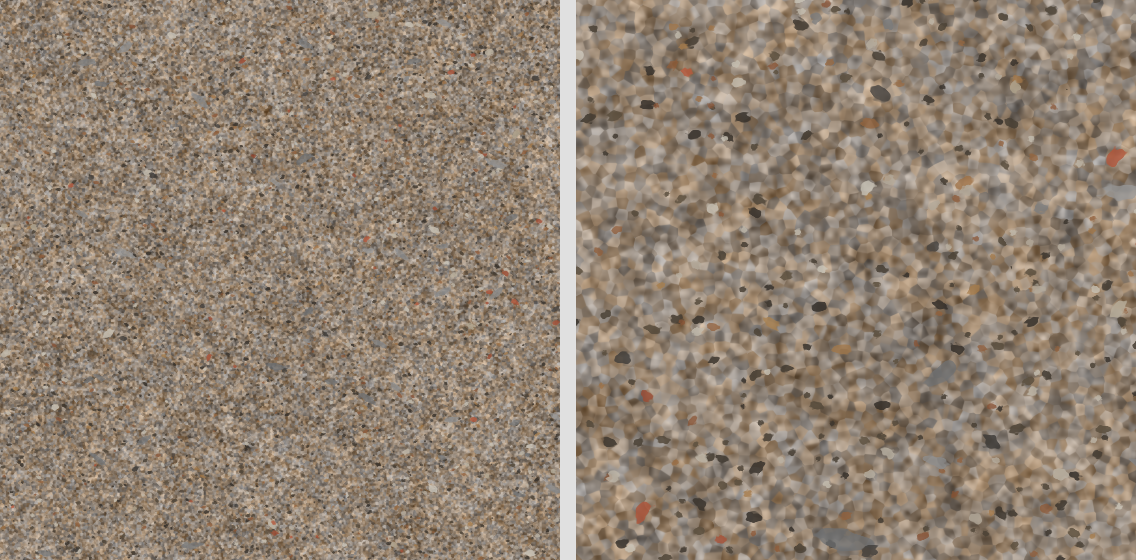
Left, the full canvas; right, a detail of the centre.
Reproduce this texture procedurally as a WebGL 2 fragment shader.

```glsl
#version 300 es
precision highp float;
// Fine brown sandy stone: packed tiny grains with scattered dark, rusty, pale and slate pebbles.

uniform vec2 u_resolution;
out vec4 fragColor;

// Integer hash giving three values in 0..1 for a cell and a seed
vec3 hash3(vec2 cell, float seed) {
  uvec3 v = uvec3(ivec3(vec3(cell, seed) + 1000.0));
  v = v * 1664525u + 1013904223u;
  v.x += v.y * v.z; v.y += v.z * v.x; v.z += v.x * v.y;
  v ^= v >> 16u;
  v.x += v.y * v.z; v.y += v.z * v.x; v.z += v.x * v.y;
  return vec3(v >> 8u) / 16777216.0;
}

// Smooth value noise centred on zero
float noise(vec2 p, float seed) {
  vec2 i = floor(p), f = fract(p);
  f = f * f * (3.0 - 2.0 * f);
  float bottom = mix(hash3(i, seed).x, hash3(i + vec2(1, 0), seed).x, f.x);
  float top = mix(hash3(i + vec2(0, 1), seed).x, hash3(i + vec2(1, 1), seed).x, f.x);
  return mix(bottom, top, f.y) - 0.5;
}

// Packed grains: softly separated cells, returns tone (x) and warmth (y)
vec2 packedGrains(vec2 p, float seed) {
  vec2 home = floor(p), sum = vec2(0.0);
  float total = 0.0;
  for (int y = -1; y <= 1; y++) {
    for (int x = -1; x <= 1; x++) {
      vec2 cell = home + vec2(x, y);
      vec2 d = p - cell - hash3(cell, seed).xy;
      float weight = exp(-14.0 * dot(d, d));
      sum += weight * (hash3(cell, seed + 1.0).xy - 0.5);
      total += weight;
    }
  }
  return sum / max(total, 1e-5);
}

// Scattered grains: coverage (x), random shade (y) and random kind (z)
vec3 scatter(vec2 p, float density, vec2 radii, float stretch, float pixel, float seed) {
  vec2 home = floor(p);
  vec3 result = vec3(0.0);
  for (int y = -1; y <= 1; y++) {
    for (int x = -1; x <= 1; x++) {
      vec2 cell = home + vec2(x, y);
      vec3 place = hash3(cell, seed), look = hash3(cell, seed + 1.0);
      if (place.z > density) continue;
      vec2 d = p - cell - mix(vec2(0.2), vec2(0.8), place.xy);
      float angle = (hash3(cell, seed + 2.0).x - 0.5) * 1.6;
      float c = cos(angle), s = sin(angle);
      d = mat2(c, -s, s, c) * d;
      float squash = 1.0 + stretch * look.x;
      d *= vec2(inversesqrt(squash), sqrt(squash));
      float radius = mix(radii.x, radii.y, look.x * look.x);
      float edge = length(d) - radius * (1.0 + 0.7 * noise(d * 1.6 / radius + cell * 7.0, seed));
      float cover = 1.0 - smoothstep(-pixel, pixel, edge);
      if (cover > result.x) result = vec3(cover, look.yz);
    }
  }
  return result;
}

// Lays a scattered layer over the ground, blending two colours by shade
vec3 lay(vec3 ground, vec3 grain, vec3 first, vec3 second, float opacity) {
  return mix(ground, mix(first, second, grain.y), grain.x * opacity);
}

void main() {
  vec2 p = gl_FragCoord.xy / u_resolution.y;
  float pixel = 0.8 / u_resolution.y;

  // Sandy ground: broad mottling down to fine grit
  vec2 grit = packedGrains(p * 190.0, 1.0);
  float tone = 0.21 * grit.x
    + 0.22 * noise(p * 260.0, 4.0)
    + 0.13 * noise(p * 95.0, 5.0)
    + 0.06 * noise(p * 36.0, 6.0)
    + 0.04 * noise(p * 8.0, 7.0);
  vec3 color = vec3(0.577, 0.517, 0.455) + tone;
  color += vec3(0.07, 0.0, -0.08) * (grit.y + 0.5 * noise(p * 70.0, 8.0));

  // Small dark specks, clustered by a slow noise
  float darkDensity = 0.14 + 0.14 * noise(p * 14.0, 9.0);
  vec3 dark = scatter(p * 110.0, darkDensity, vec2(0.16, 0.42), 0.6, pixel * 110.0, 10.0);
  color = lay(color, dark, vec3(0.20, 0.18, 0.16), vec3(0.37, 0.32, 0.25), 0.85);

  // Rust and ochre grains
  vec3 rust = scatter(p * 90.0, 0.06, vec2(0.14, 0.38), 0.8, pixel * 90.0, 20.0);
  color = lay(color, rust, vec3(0.52, 0.30, 0.19), vec3(0.66, 0.50, 0.30), 0.75);

  // Pale quartz grains
  vec3 pale = scatter(p * 80.0, 0.07, vec2(0.14, 0.34), 0.5, pixel * 80.0, 30.0);
  color = lay(color, pale, vec3(0.69, 0.65, 0.59), vec3(0.80, 0.78, 0.73), 0.8);

  // Larger pebbles: flat slate flakes and rounded cream stones
  vec3 slate = scatter(p * 30.0, 0.08, vec2(0.10, 0.32), 2.0, pixel * 30.0, 40.0);
  color = lay(color, slate, vec3(0.41, 0.42, 0.43), vec3(0.60, 0.60, 0.60), 0.75);
  vec3 cream = scatter(p * 28.0, 0.07, vec2(0.09, 0.22), 0.6, pixel * 28.0, 50.0);
  color = lay(color, cream, vec3(0.68, 0.63, 0.54), vec3(0.81, 0.79, 0.75), 0.85);

  // Rare brick-red and black stones
  vec3 rare = scatter(p * 34.0, 0.06, vec2(0.08, 0.20), 0.6, pixel * 34.0, 60.0);
  vec3 rareColor = rare.z > 0.6 ? vec3(0.58, 0.28, 0.19) : vec3(0.22, 0.21, 0.20);
  color = lay(color, rare, rareColor, rareColor * 1.25, 0.8);

  fragColor = vec4(clamp(color, 0.0, 1.0), 1.0);
}
```
